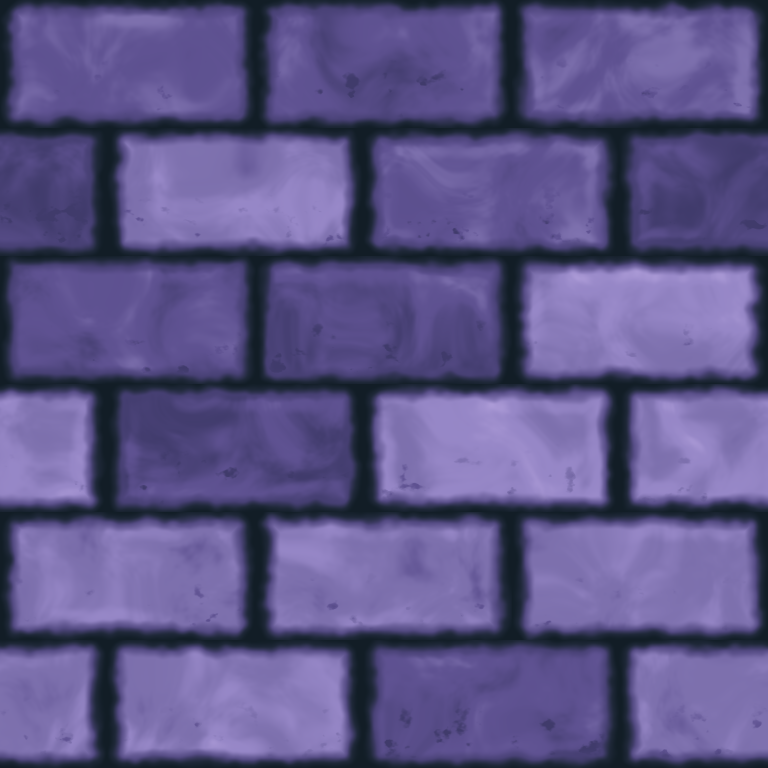
Give the GLSL for this texture, as a WebGL 2 fragment shader.

```glsl
#version 300 es
// Soft, hand-painted purple brick wall with dark blurred joints.
precision highp float;

uniform vec2 u_resolution;
out vec4 outColor;

const vec2 GRID = vec2(3.0, 6.0);            // bricks across, courses down
const float COURSE_SHIFT = 0.417;            // offset of every other course
const vec2 JOINT_HALF = vec2(0.0150, 0.0100);
const float CORNER = 0.010;

const vec3 JOINT_DEEP = vec3(0.07, 0.115, 0.15);
const vec3 JOINT_EDGE = vec3(0.13, 0.165, 0.235);
const vec3 SHADE = vec3(0.25, 0.23, 0.42);
const vec3 PURPLE = vec3(0.37, 0.32, 0.57);
const vec3 LILAC = vec3(0.49, 0.44, 0.68);
const vec3 PALE = vec3(0.59, 0.53, 0.78);
const vec3 GLOW = vec3(0.71, 0.64, 0.87);

// Base lightness of each brick, course by course from the top
const float TONES[18] = float[18](
    0.43, 0.32, 0.44,
    0.67, 0.42, 0.22,
    0.27, 0.27, 0.76,
    0.22, 0.78, 0.80,
    0.62, 0.60, 0.65,
    0.68, 0.30, 0.62);

float hash(vec2 p) {
    vec3 q = fract(vec3(p.xyx) * 0.1031);
    q += dot(q, q.yzx + 33.33);
    return fract((q.x + q.y) * q.z);
}

float noise(vec2 p) {
    vec2 i = floor(p), f = fract(p);
    f = f * f * (3.0 - 2.0 * f);
    return mix(mix(hash(i), hash(i + vec2(1.0, 0.0)), f.x),
               mix(hash(i + vec2(0.0, 1.0)), hash(i + 1.0), f.x), f.y);
}

float fbm(vec2 p) {
    float sum = 0.0, amp = 0.5;
    for (int i = 0; i < 4; i++) {
        sum += amp * noise(p);
        p = mat2(1.6, 1.2, -1.2, 1.6) * p + 7.3;
        amp *= 0.48;
    }
    return sum / 0.91;
}

// Smudged clouds: noise bent by coarser noise
float clouds(vec2 p) {
    vec2 bend = vec2(noise(p * 0.8 + 3.1), noise(p * 0.8 + 19.7)) - 0.5;
    return fbm(p + 1.3 * bend);
}

float roundedBox(vec2 p, vec2 halfSize, float radius) {
    vec2 q = abs(p) - halfSize + radius;
    return length(max(q, 0.0)) + min(max(q.x, q.y), 0.0) - radius;
}

vec3 stoneRamp(float t) {
    vec3 c = mix(SHADE, PURPLE, smoothstep(0.0, 0.35, t));
    c = mix(c, LILAC, smoothstep(0.35, 0.62, t));
    c = mix(c, PALE, smoothstep(0.62, 0.88, t));
    return mix(c, GLOW, smoothstep(0.88, 1.15, t));
}

// Painted face: clouds, worn light rims and small dark chips
vec3 brickFace(vec2 p, vec2 seed, float tone, float depth) {
    float t = tone + 0.62 * (clouds(p * 17.0 + seed) - 0.5);
    float rim = smoothstep(0.006, 0.016, depth) * (1.0 - smoothstep(0.018, 0.034, depth));
    t += 0.12 * rim * smoothstep(0.4, 0.75, noise(p * 13.0 + seed + 41.0));
    float chips = smoothstep(0.70, 0.88, fbm(p * vec2(42.0, 55.0) + seed + 80.0));
    t -= 0.35 * chips * smoothstep(0.02, -0.05, p.y);
    return stoneRamp(t);
}

vec3 wall(vec2 uv) {
    // Brick cell, counted from the upper left and wrapping sideways
    vec2 g = vec2(uv.x, 1.0 - uv.y) * GRID;
    float course = min(floor(g.y), GRID.y - 1.0);
    g.x -= COURSE_SHIFT * mod(course, 2.0);
    float column = mod(floor(g.x), GRID.x);
    vec2 p = (fract(g) - 0.5) / GRID * vec2(1.0, -1.0);
    vec2 seed = vec2(column * 23.7, course * 31.3) + 50.0;

    // Depth into the brick, with an uneven outline
    float depth = -roundedBox(p, 0.5 / GRID - JOINT_HALF, CORNER);
    depth += 0.008 * (noise(p * 38.0 + seed) - 0.5);
    depth += 0.004 * (noise(p * 85.0 + seed + 9.0) - 0.5);

    // Joint, shaded rim, then face
    float tone = TONES[int(course * GRID.x + column)];
    vec3 face = brickFace(p, seed, tone, depth);
    vec3 rimColor = mix(SHADE, PURPLE, 0.8 * tone);
    vec3 color = mix(JOINT_DEEP, JOINT_EDGE, smoothstep(-0.013, -0.002, depth));
    color = mix(color, rimColor, smoothstep(-0.006, 0.005, depth));
    return mix(color, face, smoothstep(0.000, 0.015, depth));
}

void main() {
    vec2 uv = gl_FragCoord.xy / u_resolution;
    outColor = vec4(wall(uv), 1.0);
}
```
